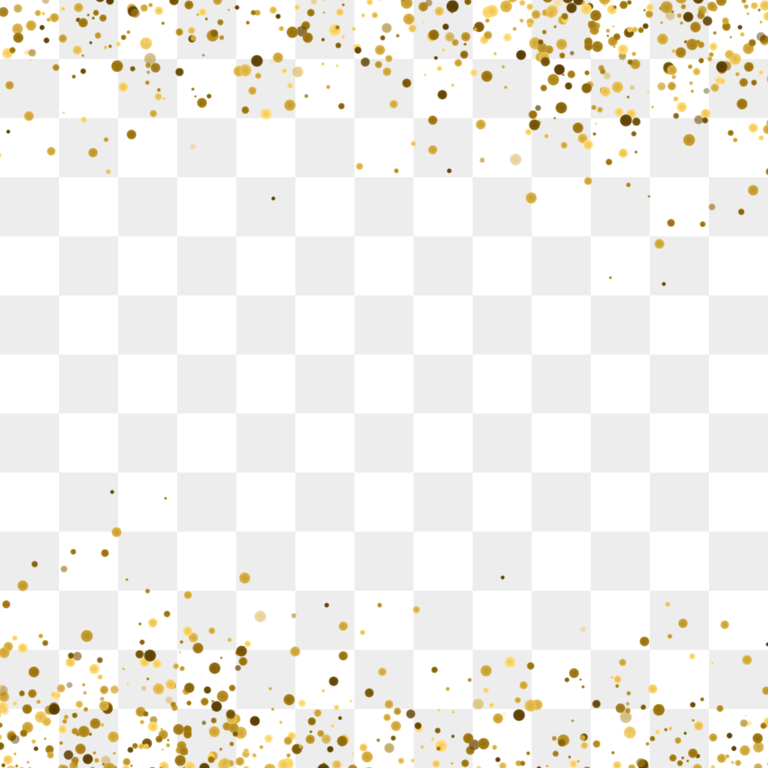
Reproduce this background procedurally as a Shadertoy shader.

```glsl
// Gold confetti thickening toward the top right and bottom left of a pale checkerboard.

#define CHECKS 13.0         // squares along the canvas
#define GRID 40.0           // scatter cells along the canvas
#define LAYERS 4            // overlapping scatter layers
#define MIN_RADIUS 0.0017
#define MAX_RADIUS 0.0083
#define SOFTNESS 0.0018     // blur of the dot rims
#define SIDE_DENSITY 1.9    // dots per cell at the thin end of the edge
#define CORNER_DENSITY 3.1  // dots per cell in the thick corner
#define SIDE_REACH 0.108    // depth of the thin end
#define CORNER_REACH 0.142  // depth of the thick corner
#define PIVOT vec2(0.5052, 0.4948)

const vec3 WHITE = vec3(1.0);
const vec3 GREY  = vec3(0.929);
const vec3 UMBER = vec3(0.36, 0.25, 0.02);
const vec3 OCHRE = vec3(0.63, 0.47, 0.07);
const vec3 GOLD  = vec3(0.83, 0.67, 0.24);
const vec3 STRAW = vec3(1.00, 0.84, 0.42);

// Integer hash: three values in 0..1 per lattice point.
vec3 hash3(ivec3 cell) {
    uvec3 v = uvec3(cell) * 1664525u + 1013904223u;
    v.x += v.y * v.z; v.y += v.z * v.x; v.z += v.x * v.y;
    v ^= v >> 16u;
    v.x += v.y * v.z; v.y += v.z * v.x; v.z += v.x * v.y;
    return vec3(v >> 8u) / 16777216.0;
}

// Triangle wave, positive on even squares and negative on odd ones.
vec2 squareWave(vec2 t) {
    return abs(mod(t - 0.5, 2.0) - 1.0) - 0.5;
}

vec3 checkerboard(vec2 p, float pixel) {
    vec2 s = clamp(squareWave(p * CHECKS) / (pixel * CHECKS), -0.5, 0.5) * 2.0;
    return mix(GREY, WHITE, 0.5 + 0.5 * s.x * s.y);
}

// Expected dots per scatter cell, fading downward from the top edge.
float density(vec2 p) {
    float corner = smoothstep(0.58, 0.76, p.x);
    float depth = max(1.0 - p.y, 0.0);
    float reach = mix(SIDE_REACH, CORNER_REACH, corner);
    float fade = exp(-pow(depth / reach, 1.6));
    return mix(SIDE_DENSITY, CORNER_DENSITY, corner) * fade * step(depth, 0.39);
}

// Ramp from dark umber through gold to light straw.
vec3 dotColor(float tone) {
    vec3 color = mix(UMBER, OCHRE, smoothstep(0.0, 0.25, tone));
    color = mix(color, GOLD, smoothstep(0.3, 0.6, tone));
    return mix(color, STRAW, smoothstep(0.65, 0.95, tone));
}

vec3 addConfetti(vec3 color, vec2 p, float pixel) {
    float rim = max(SOFTNESS, pixel);
    ivec2 home = ivec2(floor(p * GRID));
    for (int layer = 0; layer < LAYERS; layer++)
    for (int y = -1; y <= 1; y++)
    for (int x = -1; x <= 1; x++) {
        ivec2 cell = home + ivec2(x, y);
        vec3 place = hash3(ivec3(cell, layer + 11));
        vec2 center = (vec2(cell) + place.xy) / GRID;
        if (place.z * float(LAYERS) > density(center)) continue;

        vec3 look = hash3(ivec3(cell, layer + 71));
        float radius = mix(MIN_RADIUS, MAX_RADIUS, pow(look.x, 1.2));
        float dist = length(p - center);
        float cover = 1.0 - smoothstep(radius - rim, radius + 0.5 * rim, dist);
        float opacity = mix(0.45, 1.0, smoothstep(0.0, 0.2, look.z));
        // A slightly deeper core gives each dot some body.
        float shade = mix(0.94, 1.04, smoothstep(0.0, radius, dist));
        color = mix(color, min(dotColor(look.y) * shade, 1.0), cover * opacity);
    }
    return color;
}

void mainImage(out vec4 fragColor, in vec2 fragCoord) {
    float pixel = 1.0 / iResolution.y;
    vec2 p = fragCoord * pixel;
    vec3 color = checkerboard(p, pixel);

    // The lower half repeats the upper scatter, turned half way round.
    vec2 q = p.y < PIVOT.y ? 2.0 * PIVOT - p : p;
    fragColor = vec4(addConfetti(color, q, pixel), 1.0);
}
```
